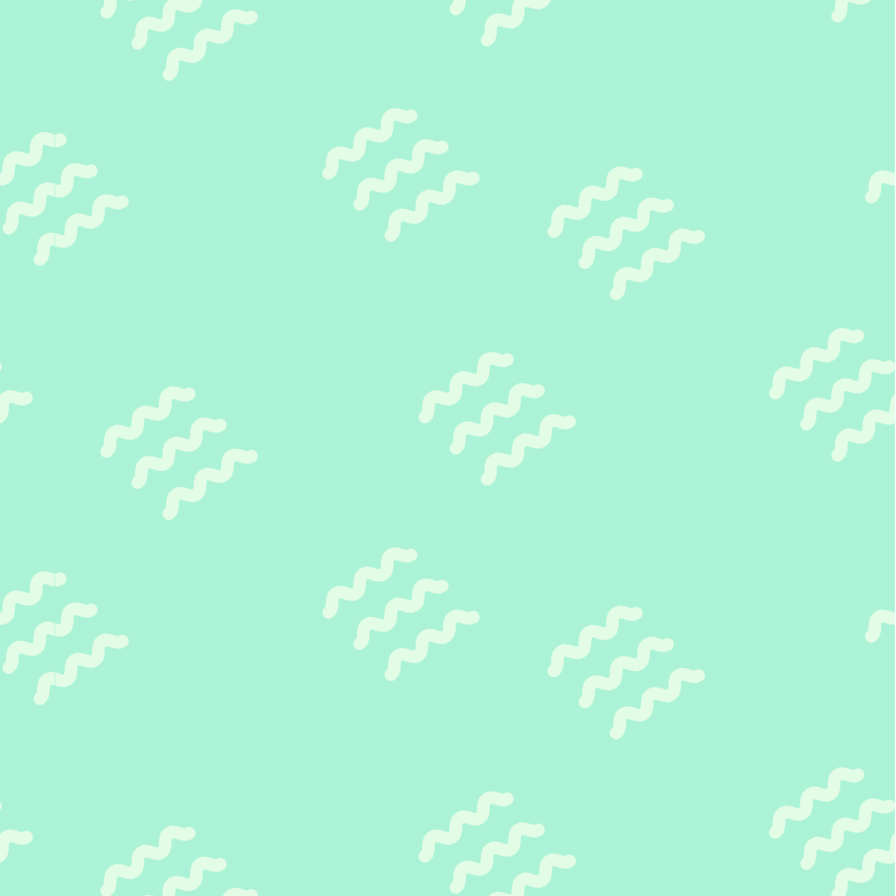
Write a three.js fragment shader that draws this pattern.

```glsl
// Pale wavy triplets scattered on mint: six groups per tile, the tile wrapping
// in both directions, with a thin light margin on the right. Each wave is a
// rounded stroke around a tilted cosine, measured against short segments.

varying vec2 vUv;

const float GRID = 768.0;                 // design units across the canvas
const vec2 TILE = vec2(766.0, 376.5);     // repeat size
const vec3 MINT = vec3(0.67, 0.95, 0.84);
const vec3 CREAM = vec3(0.89, 0.99, 0.90);
const vec3 MARGIN = vec3(0.96, 1.0, 0.98);

const int GROUPS = 6;
const int SEGMENTS = 30;
const vec2 WAVE_STEP = vec2(26.67, -26.67); // offset between waves of a group
const vec2 AXIS = vec2(0.820, 0.572);       // direction the waves climb
const float WAVE_LENGTH = 86.2;
const float HUMPS = 3.0;
const float AMPLITUDE = 5.3;
const float SQUARENESS = 0.06;              // third harmonic, steepens the flanks
const float HALF_STROKE = 5.4;
const float EDGE_SOFTNESS = 0.8;            // half width of the edge ramp
const float GROUP_REACH = 85.0;             // radius enclosing one group

const float SEAM_X = 47.0;                  // faint joint where tiles meet
const float SEAM_HALF_WIDTH = 0.5;
const float SEAM_STRENGTH = 0.3;
const float MARGIN_WIDTH = 1.0;             // light strip at the right edge

const float TAU = 6.2831853;

// Offset from the nearest repeat of a centre.
vec2 wrapAround(vec2 p, vec2 period) {
  return mod(p + 0.5 * period, period) - 0.5 * period;
}

float segmentDistance(vec2 p, vec2 a, vec2 b) {
  vec2 ab = b - a;
  float h = clamp(dot(p - a, ab) / dot(ab, ab), 0.0, 1.0);
  return length(p - a - ab * h);
}

// Point on the wave for t in 0..1, both ends resting in a trough.
vec2 wavePoint(float t) {
  float phase = TAU * HUMPS * t;
  float rise = 1.0 - SQUARENESS - cos(phase) + SQUARENESS * cos(3.0 * phase);
  return vec2((t - 0.5) * WAVE_LENGTH, AMPLITUDE * rise);
}

float waveDistance(vec2 p) {
  vec2 q = vec2(dot(p, AXIS), dot(p, vec2(-AXIS.y, AXIS.x)));
  vec2 from = wavePoint(0.0);
  float d = GRID;
  for (int i = 1; i <= SEGMENTS; i++) {
    vec2 to = wavePoint(float(i) / float(SEGMENTS));
    d = min(d, segmentDistance(q, from, to));
    from = to;
  }
  return d;
}

// Three parallel waves, centred on the middle one.
float groupDistance(vec2 p) {
  float d = GRID;
  for (int i = -1; i <= 1; i++) {
    d = min(d, waveDistance(p - float(i) * WAVE_STEP));
  }
  return d;
}

void main() {
  vec2 p = vUv * GRID;
  float pixel = max(fwidth(p.x), 0.0001);

  // Scatter of groups within one tile
  vec2 centres[GROUPS];
  centres[0] = vec2(343.7, 617.5);
  centres[1] = vec2(536.8, 567.5);
  centres[2] = vec2(426.2, 408.5);
  centres[3] = vec2(153.5, 379.0);
  centres[4] = vec2(726.7, 429.0);
  centres[5] = vec2(42.9, 597.0);

  float d = GRID;
  for (int i = 0; i < GROUPS; i++) {
    vec2 q = wrapAround(p - centres[i], TILE);
    if (length(q) < GROUP_REACH) d = min(d, groupDistance(q));
  }

  // Stroke coverage, thinned along the tile joint
  float ramp = max(EDGE_SOFTNESS, 0.75 * pixel);
  float ink = 1.0 - smoothstep(-ramp, ramp, d - HALF_STROKE);
  float seam = abs(wrapAround(p - vec2(SEAM_X, 0.0), TILE).x);
  ink *= 1.0 - SEAM_STRENGTH * (1.0 - smoothstep(0.0, pixel, seam - SEAM_HALF_WIDTH));

  // Right margin, covered in proportion to the pixel it fills
  float margin = clamp((p.x - GRID + MARGIN_WIDTH) / pixel + 0.5, 0.0, 1.0);

  gl_FragColor = vec4(mix(mix(MINT, CREAM, ink), MARGIN, margin), 1.0);
}
```
